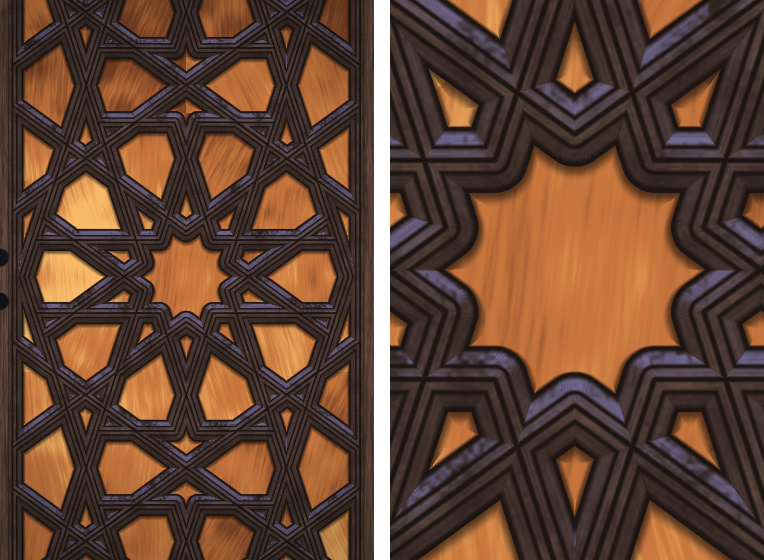
Left, the full canvas; right, a detail of the centre.
Reproduce this pattern procedurally as a WebGL 1 fragment shader.

```glsl
precision highp float;
uniform vec2 u_resolution;

const float HALF_ROW = 262.0;   // rosette centre to mirror line
const float STRAP = 15.0;       // half width of a strap
const float SECTOR = 0.6283185; // a tenth of a turn

float hash(vec2 p) {
  p = fract(p * vec2(0.1731, 0.2417) + 0.37);
  p += dot(p, p.yx + 19.19);
  return fract(p.x * p.y * 7.3);
}

float noise(vec2 p) {
  vec2 i = floor(p), f = fract(p);
  f = f * f * (3.0 - 2.0 * f);
  return mix(mix(hash(i), hash(i + vec2(1, 0)), f.x),
             mix(hash(i + vec2(0, 1)), hash(i + vec2(1, 1)), f.x), f.y);
}

float segment(vec2 p, vec2 a, vec2 b) {
  vec2 ab = b - a;
  return length(p - a - ab * clamp(dot(p - a, ab) / dot(ab, ab), 0.0, 1.0));
}

// Mirror the panel into one quarter of a rosette cell
vec2 foldCell(vec2 p) {
  return abs(vec2(p.x, mod(p.y + HALF_ROW, 2.0 * HALF_ROW) - HALF_ROW));
}

// Distance to the centre lines of the straps
float strapDistance(vec2 p) {
  vec2 q = foldCell(p);
  float a = atan(q.y, q.x);
  a = abs(a - SECTOR * floor(a / SECTOR + 0.5));
  vec2 w = length(q) * vec2(cos(a), sin(a));
  // Ten-fold star and petals
  float d = segment(w, vec2(59, 19), vec2(85, 0));
  d = min(d, segment(w, vec2(85, 0), vec2(154, 50)));
  d = min(d, segment(w, vec2(154, 50), vec2(206, 50)));
  d = min(d, segment(w, vec2(206, 50), vec2(222, 0)));
  // Straps joining neighbouring rosettes
  d = min(d, segment(q, vec2(0, 262), vec2(238, 89)));
  d = min(d, segment(q, vec2(137, 262), vec2(222, 0)));
  d = min(d, segment(q, vec2(137, 161), vec2(238, 234.4)));
  d = min(d, segment(q, vec2(69, 211), vec2(121, 211)));
  d = min(d, segment(q, vec2(111, 180), vec2(137, 262)));
  return min(d, abs(q.x - 238.0));
}

// One number for each inlaid piece
float pieceSeed(vec2 p) {
  vec2 q = foldCell(p);
  float row = floor(p.y / HALF_ROW * 0.5 + 0.5);
  vec2 c = vec2(p.x, p.y - row * 2.0 * HALF_ROW);
  float r = length(q);
  if (r < 104.0) return 0.4;
  if (r < 224.0) return hash(vec2(mod(floor(atan(c.y, c.x) / SECTOR + 0.5), 10.0), row + 3.0));
  float side = p.x < 0.0 ? 11.0 : 23.0;
  if (q.x > 145.0 && q.y < 0.7265 * q.x + 61.5) return hash(vec2(side, floor(p.y / HALF_ROW * 2.0) + 40.0));
  return hash(vec2(side + (q.x > 137.0 ? 5.0 : 0.0), floor(p.y / HALF_ROW * 0.5) + 9.0));
}

vec3 inlay(vec2 p, float seed) {
  float glow = exp(-dot((p + vec2(140, 0)) / vec2(85, 170), (p + vec2(140, 0)) / vec2(85, 170)));
  float tone = 0.2 + 0.5 * seed + 0.45 * glow - 0.28 * smoothstep(100.0, 340.0, p.y);
  // Grain leans differently in each piece
  float lean = (seed - 0.5) * 1.2;
  vec2 g = vec2(p.x + lean * p.y, p.y - lean * p.x);
  float grain = noise(g * vec2(0.35, 0.025)) * 0.6 + noise(g * vec2(0.8, 0.07) + 50.0) * 0.4;
  tone += (grain - 0.5) * 0.35 + (noise(p * 0.035 + 20.0) - 0.5) * 0.4;
  vec3 wood = mix(vec3(0.47, 0.25, 0.14), vec3(0.78, 0.46, 0.24), smoothstep(-0.1, 0.45, tone));
  return mix(wood, vec3(0.97, 0.73, 0.41), smoothstep(0.42, 1.0, tone));
}

vec3 moulding(vec2 p, float d, vec2 n) {
  // Fine centre groove, inner ridge, second groove and sloping outer face
  float ridge = smoothstep(0.4, 2.0, d) * (1.0 - smoothstep(4.0, 5.8, d));
  float face = smoothstep(6.0, 8.0, d) * (1.0 - smoothstep(11.0, 14.0, d));
  float up = smoothstep(0.15, 1.0, n.y);
  float worn = noise(p * 0.06) * 0.6 + noise(p * 0.4 + 7.0) * 0.4;
  vec3 c = vec3(0.11, 0.08, 0.07);
  c += vec3(0.20, 0.155, 0.14) * ridge * (0.5 + 0.7 * worn);
  c += vec3(0.17, 0.13, 0.12) * face * (0.35 + 0.5 * worn + 0.3 * n.x * n.x);
  c = mix(c, vec3(0.41, 0.38, 0.52), up * (face + 0.4 * ridge) * smoothstep(0.15, 0.65, worn));
  return c * (0.88 + 0.24 * noise(vec2(dot(p, n), dot(p, vec2(-n.y, n.x)) * 0.06)));
}

void main() {
  float px = 512.0 / u_resolution.x;
  vec2 p = gl_FragCoord.xy * px - vec2(255, 388);
  float d = strapDistance(p);
  vec2 n = vec2(strapDistance(p + vec2(0.7, 0)) - strapDistance(p - vec2(0.7, 0)),
                strapDistance(p + vec2(0, 0.7)) - strapDistance(p - vec2(0, 0.7)));
  n /= max(length(n), 0.001);

  // Inlay with the shadow cast by the straps
  vec3 wood = inlay(p, pieceSeed(p));
  wood *= mix(0.45, 1.0, smoothstep(STRAP, STRAP + 4.0 - 3.0 * n.y, d));
  vec3 color = mix(moulding(p, d, n), wood, smoothstep(STRAP - px * 0.6, STRAP + px * 0.6, d));

  // Plain planks beside the panel
  float plankGrain = noise(p * vec2(0.5, 0.02)) * 0.6 + noise(p * vec2(0.9, 0.1)) * 0.4;
  vec3 plank = mix(vec3(0.22, 0.16, 0.13), vec3(0.46, 0.34, 0.27), plankGrain);
  color = mix(color, plank, smoothstep(242.0, 244.0 + px, abs(p.x)));

  // Dark iron studs at the left edge
  float stud = length(vec2(p.x + 255.0, abs(p.y + 4.0) - 30.0)) - 12.0;
  color = mix(color, vec3(0.07, 0.07, 0.09), 1.0 - smoothstep(-px, px, stud));

  color *= 1.0 - 0.2 * smoothstep(200.0, 460.0, length(p));
  gl_FragColor = vec4(color, 1.0);
}
```
